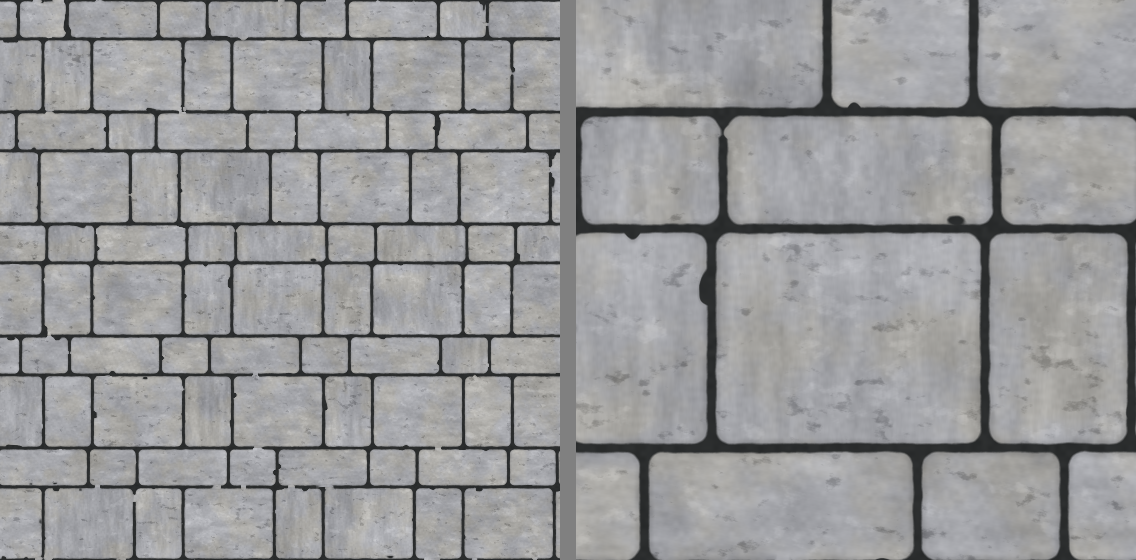
Left: the whole. Right: its middle third, enlarged.
Write a WebGL 2 fragment shader that draws this texture.

```glsl
#version 300 es
precision highp float;
// Grey stone paving: alternating tall and short courses of wide and narrow
// slabs, five course pairs high and four slab pairs across. Rounded boxes
// give the dark joints; layered noise roughens edges and weathers the faces.

uniform vec2 u_resolution;
out vec4 fragColor;

// Start of the first wide slab in each course, from the bottom up
const float COURSE_SHIFT[10] = float[10](
  0.077, 0.245, 0.165, 0.124, 0.164, 0.171, 0.070, 0.029, 0.164, 0.120);

float hash(vec2 p) {
  return fract(sin(dot(p, vec2(127.1, 311.7))) * 43758.5453);
}

float noise(vec2 p) {
  vec2 i = floor(p), f = fract(p);
  f = f * f * (3.0 - 2.0 * f);
  return mix(mix(hash(i), hash(i + vec2(1, 0)), f.x),
             mix(hash(i + vec2(0, 1)), hash(i + vec2(1, 1)), f.x), f.y);
}

float fbm(vec2 p) {
  float sum = 0.0, amp = 0.5;
  for (int i = 0; i < 5; i++) {
    sum += amp * noise(p);
    p = mat2(1.6, 1.2, -1.2, 1.6) * p + 7.3;
    amp *= 0.55;
  }
  return sum / 1.056;
}

float roundBox(vec2 p, vec2 halfSize, float radius) {
  vec2 q = abs(p) - halfSize + radius;
  return length(max(q, 0.0)) + min(max(q.x, q.y), 0.0) - radius;
}

// Signed distance to the slab around p; also returns a random seed for it
float slab(vec2 p, out float seed) {
  float pairIndex = floor(p.y * 5.0);
  float y = p.y - pairIndex * 0.2;
  bool tall = y < 0.1305;
  float course = mod(2.0 * pairIndex + (tall ? 0.0 : 1.0), 10.0);

  float x = p.x - COURSE_SHIFT[int(course)];
  float column = floor(x * 4.0);
  x -= column * 0.25;
  bool wide = x < 0.1628;

  vec2 center = vec2(wide ? 0.0814 : 0.2064, tall ? 0.06525 : 0.16525);
  vec2 halfSize = vec2(wide ? 0.0814 : 0.0436, tall ? 0.06525 : 0.03475);
  seed = hash(vec2(column * 2.0 + (wide ? 1.0 : 0.0), course + 3.0));
  return roundBox(vec2(x, y) - center, halfSize - 0.0027, 0.0085);
}

// Weathered stone: broad blotches, directional streaks, grain and dark pits
vec3 stoneColor(vec2 p, float seed) {
  vec2 q = p + seed * vec2(37.0, 19.0);
  bool upright = fract(seed * 17.0) > 0.7;
  float blotch = fbm(q * 17.0) - 0.5;
  float streak = fbm(q * (upright ? vec2(110, 25) : vec2(40, 95))) - 0.5;
  float grain = noise(q * 330.0) - 0.5;
  float pits = smoothstep(0.62, 0.8, fbm(q * vec2(75, 120) + 31.0));
  float pale = smoothstep(0.58, 0.75, fbm(q * vec2(55, 80) + 11.0));

  float tone = 0.658 + 0.022 * (fract(seed * 29.0) - 0.5);
  tone += 0.17 * blotch + 0.15 * streak + 0.035 * grain;
  tone += 0.05 * pale - 0.13 * pits;
  float warmth = smoothstep(0.35, 0.7, fbm(q * 24.0 + 53.0));
  vec3 tint = mix(vec3(-0.008, -0.003, 0.016), vec3(0.01, 0.004, -0.012), warmth);
  return tone + tint;
}

void main() {
  vec2 p = gl_FragCoord.xy / u_resolution;
  float seed;
  float d = slab(p, seed);

  // Uneven edges, chipped corners and a few points where slabs touch
  vec2 q = p + seed * 13.0;
  d += 0.0018 * (fbm(q * 85.0) - 0.5);
  d += 0.005 * smoothstep(0.83, 0.97, noise(q * 48.0));
  d -= 0.0055 * smoothstep(0.87, 0.96, noise(p * 46.0 + 5.0));

  float soft = max(0.6 / u_resolution.y, 0.0009);
  float joint = smoothstep(-soft, soft, d);
  vec3 stone = stoneColor(p, seed);
  stone *= 1.0 - 0.1 * smoothstep(-0.004, 0.0, d);
  vec3 mortar = vec3(0.165, 0.173, 0.175) + 0.03 * (noise(p * 300.0) - 0.5);
  fragColor = vec4(mix(stone, mortar, joint), 1.0);
}
```
